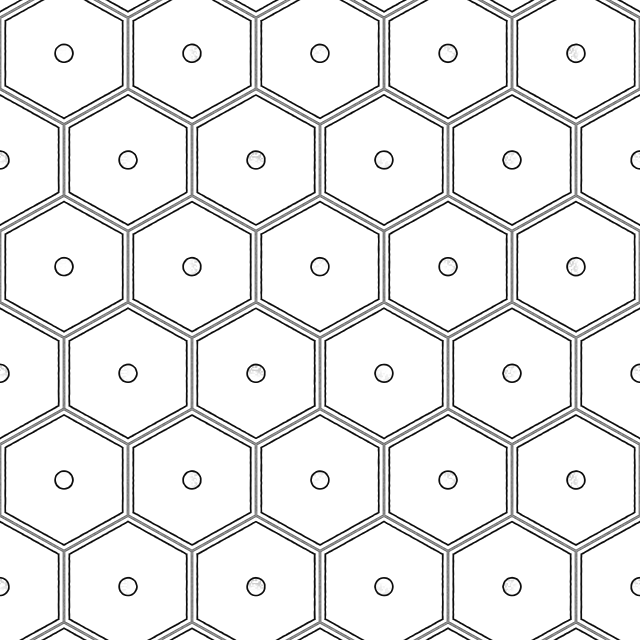
Write a Shadertoy shader that draws this pattern.

```glsl
const vec2 CELL = vec2(1.0 / 5.0, 1.0 / 6.0); // column and row spacing
const float INSET = 0.0083;          // cell edge to inner outline
const float OUTLINE_HALF = 0.00135;  // half width of the black lines
const float SEAM_HALF = 0.0021;      // half width of the grey seam
const float DOT_RADIUS = 0.0138;
const float WOBBLE = 0.0005;
const float GRAIN_SCALE = 420.0;
const float SPECKLE = 0.2;
const vec3 PAPER = vec3(1.0);
const vec3 INK = vec3(0.05);
const vec3 SEAM_EDGE = vec3(0.36);
const vec3 SEAM_CORE = vec3(0.58);

float hash(vec2 p) {
    return fract(sin(dot(p, vec2(127.1, 311.7))) * 43758.5453);
}

float valueNoise(vec2 p) {
    vec2 i = floor(p);
    vec2 f = fract(p);
    f = f * f * (3.0 - 2.0 * f);
    float low = mix(hash(i), hash(i + vec2(1.0, 0.0)), f.x);
    float high = mix(hash(i + vec2(0.0, 1.0)), hash(i + 1.0), f.x);
    return mix(low, high, f.y);
}

// Signed distance to the slightly flattened, pointy-topped cell
float hexDistance(vec2 p) {
    vec2 normal = normalize(vec2(CELL.y / 3.0, CELL.x / 2.0));
    float apex = CELL.y * 2.0 / 3.0;
    p = abs(p);
    return max(p.x - 0.5 * CELL.x, dot(p, normal) - apex * normal.y);
}

float coverage(float d, float pixel) {
    return clamp(0.5 - d / pixel, 0.0, 1.0);
}

void mainImage(out vec4 fragColor, in vec2 fragCoord) {
    float pixel = 1.0 / iResolution.y;
    vec2 uv = fragCoord * pixel;

    // Nearest cell from the two staggered sets of rows
    vec2 local = vec2(0.0);
    vec2 seed = vec2(0.0);
    float edge = 1e3;
    for (int row = 0; row < 2; row++) {
        float parity = float(row);
        vec2 origin = CELL * vec2(0.5 * parity, 0.5 + parity);
        vec2 period = CELL * vec2(1.0, 2.0);
        vec2 index = floor((uv - origin) / period + 0.5);
        vec2 p = uv - origin - index * period;
        float d = hexDistance(p);
        if (d < edge) {
            edge = d;
            local = p;
            seed = vec2(mod(index.x, 5.0), parity);
        }
    }

    vec2 grainPos = local * GRAIN_SCALE + seed * 157.0 + 300.0;
    float grain = valueNoise(grainPos);
    float wobble = (valueNoise(grainPos * 0.6) - 0.5) * WOBBLE;
    vec3 color = PAPER;

    // Grey seam, darker along its rims
    float seamTone = smoothstep(0.0, SEAM_HALF, -edge);
    vec3 seam = mix(SEAM_CORE, SEAM_EDGE, seamTone) + (grain - 0.5) * 0.12;
    color = mix(color, seam, coverage(-edge - SEAM_HALF, pixel));

    // Faint speckles on one side of each centre dot
    float dotEdge = length(local) - DOT_RADIUS;
    float angle = 6.2832 * hash(seed + 3.0);
    float side = dot(local, vec2(cos(angle), sin(angle)));
    float shade = SPECKLE * hash(seed + 11.0) * smoothstep(0.25, 0.8, grain)
        * smoothstep(-0.6 * DOT_RADIUS, 0.5 * DOT_RADIUS, side);
    color -= shade * coverage(dotEdge, pixel);

    // Black hexagon and dot outlines
    float outline = min(abs(edge + INSET + wobble), abs(dotEdge + wobble));
    color = mix(color, INK, coverage(outline - OUTLINE_HALF, pixel));

    fragColor = vec4(color, 1.0);
}
```
